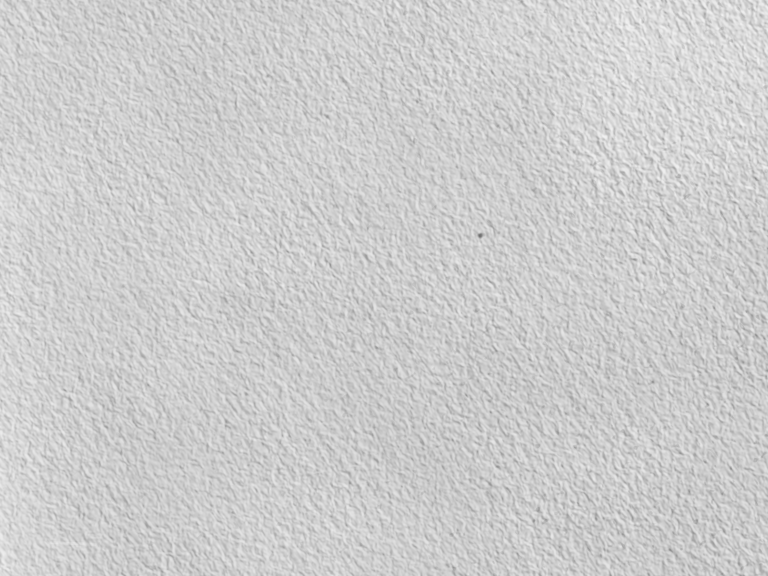
A WebGL 1 fragment shader for this texture:

```glsl
precision highp float;
// Pale painted plaster under raking light: a slightly stretched noise height
// field is shaded by its slope along the light, then broad tone, small pits,
// one dark chip, a faint smudge and a fine scratch are added.

uniform vec2 u_resolution;

#define BASE_TONE 0.807
#define RELIEF 0.176
#define SHADOW_BIAS 0.07
#define GRAIN_FREQ 94.0
#define STREAK_ANGLE -0.95
#define STREAK_STRETCH 1.2
#define LIGHT_STEP 0.0014
#define PIT_DEPTH 0.09
#define MOTTLE 0.03
#define CHIP_POS vec2(0.835, 0.592)
#define SMUDGE_POS vec2(0.417, 0.475)

vec2 hash22(vec2 p) {
  vec3 q = fract(vec3(p.xyx) * vec3(0.1031, 0.1030, 0.0973));
  q += dot(q, q.yzx + 33.33);
  return fract((q.xx + q.yz) * q.zy);
}

float cornerSlope(vec2 cell, vec2 offset) {
  float angle = 6.28318 * hash22(cell).x;
  return dot(vec2(cos(angle), sin(angle)), offset);
}

// Gradient noise, roughly -0.7 to 0.7
float noise(vec2 p) {
  vec2 i = floor(p);
  vec2 f = p - i;
  vec2 u = f * f * f * (f * (f * 6.0 - 15.0) + 10.0);
  vec2 e = vec2(1.0, 0.0);
  float low = mix(cornerSlope(i, f), cornerSlope(i + e, f - e), u.x);
  float high = mix(cornerSlope(i + e.yx, f - e.yx),
                   cornerSlope(i + 1.0, f - 1.0), u.x);
  return mix(low, high, u.y);
}

// Axes along and across the trowel streaks
vec2 streakSpace(vec2 p) {
  float c = cos(STREAK_ANGLE);
  float s = sin(STREAK_ANGLE);
  vec2 q = vec2(c * p.x + s * p.y, c * p.y - s * p.x);
  return vec2(q.x / STREAK_STRETCH, q.y) + 3.0;
}

// Three octaves; the finest carries the crisp grain
float plasterHeight(vec2 p) {
  vec2 q = streakSpace(p) * GRAIN_FREQ;
  q += 0.3 * vec2(noise(q * 0.6 + 31.0), noise(q * 0.6 + 67.0));
  float coarse = noise(q * 0.4);
  float grain = noise(q + 17.3);
  float fine = noise(q * 1.8 + 34.6);
  return 0.75 * coarse + grain + 0.65 * fine;
}

float segmentDistance(vec2 p, vec2 a, vec2 b) {
  vec2 along = b - a;
  float t = clamp(dot(p - a, along) / dot(along, along), 0.0, 1.0);
  return length(p - a - along * t);
}

// Slow changes of light across the wall
float broadTone(vec2 p, vec2 uv) {
  float tone = MOTTLE * (noise(p * 2.3 + 5.0) + 0.6 * noise(p * 7.0 + 9.0));
  tone += 0.3 * MOTTLE * noise(p * 18.0 + 13.0);
  tone += 0.055 * exp(-uv.x * 14.0) * (1.0 - 0.8 * uv.y);
  tone += 0.045 * smoothstep(0.6, 0.0, length(uv - 1.0));
  tone -= 0.022 * smoothstep(0.7, 0.0, length(uv - vec2(1.0, 0.15)));
  return tone;
}

// Chip, smudge and scratch
float blemishes(vec2 p) {
  vec2 chip = p - CHIP_POS;
  chip.x -= 0.3 * chip.y;
  float edge = length(chip) + 0.003 * noise(p * 150.0);
  float tone = -0.3 * smoothstep(0.008, 0.001, edge);
  vec2 smudge = (p - SMUDGE_POS) / vec2(0.045, 0.04);
  tone -= 0.03 * exp(-dot(smudge, smudge));
  float scratch = segmentDistance(p, vec2(0.09, 0.058), vec2(0.165, 0.055));
  return tone + 0.05 * smoothstep(0.004, 0.001, scratch);
}

void main() {
  vec2 uv = gl_FragCoord.xy / u_resolution;
  vec2 p = gl_FragCoord.xy / u_resolution.y;

  // Slope of the relief seen across the streaks
  vec2 toLight = LIGHT_STEP * vec2(sin(STREAK_ANGLE), -cos(STREAK_ANGLE));
  float slope = plasterHeight(p - toLight) - plasterHeight(p + toLight);
  float patchy = 0.92 + 0.18 * uv.x + 0.3 * noise(p * 5.0 + 21.0);
  float tone = BASE_TONE + patchy * (RELIEF * slope - SHADOW_BIAS * slope * slope);

  // Sparse pits, denser to the right
  float pit = smoothstep(0.32, 0.55, noise(streakSpace(p) * 95.0 + 40.0));
  tone -= PIT_DEPTH * pit * (0.4 + 0.8 * uv.x);

  tone += broadTone(p, uv) + blemishes(p);
  gl_FragColor = vec4(vec3(clamp(tone, 0.0, 1.0)), 1.0);
}
```
